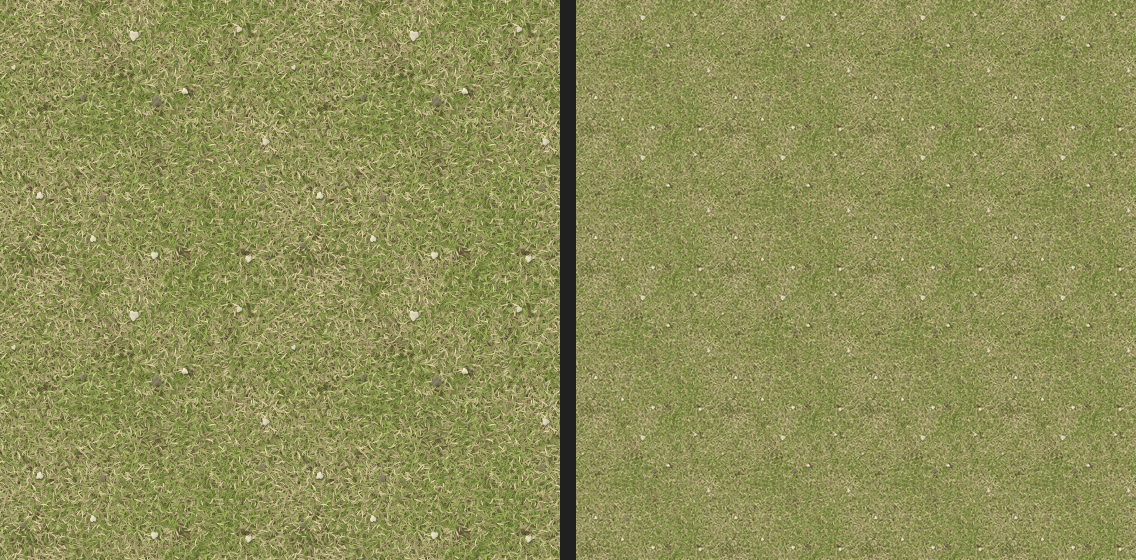
Left: one tile. Right: repeated 2 by 2.
Reproduce this texture procedurally as a WebGL 1 fragment shader.

```glsl
precision highp float;
uniform vec2 u_resolution;

#define TILES 2.0
#define BLADES 42.0
#define LAYERS 16
#define BLADE_WIDTH 0.085
#define STREAKS 4.0
#define PEBBLES 5.0
#define GROUND vec3(0.36, 0.33, 0.19)
#define SOIL vec3(0.39, 0.34, 0.23)
#define GREEN_DARK vec3(0.36, 0.43, 0.17)
#define GREEN_LIGHT vec3(0.62, 0.68, 0.36)
#define STRAW_DARK vec3(0.54, 0.49, 0.33)
#define STRAW_LIGHT vec3(0.85, 0.81, 0.62)

vec4 hash4(vec2 p) {
  vec4 h = fract(p.xyxy * vec4(0.1031, 0.1030, 0.0973, 0.1099));
  h += dot(h, h.wzxy + 33.33);
  return fract((h.xxyz + h.yzzw) * h.zywx);
}

// Value noise over one tile, wrapping after a whole number of cells
vec2 noise(vec2 p, float cells, float seed) {
  vec2 i = floor(p * cells), f = fract(p * cells);
  f = f * f * (3.0 - 2.0 * f);
  vec2 a = mod(i, cells) + seed, b = mod(i + 1.0, cells) + seed;
  vec2 low = mix(hash4(a).xy, hash4(vec2(b.x, a.y)).xy, f.x);
  vec2 high = mix(hash4(vec2(a.x, b.y)).xy, hash4(b).xy, f.x);
  return mix(low, high, f.y);
}

vec2 rotate(vec2 p, float angle) {
  float c = cos(angle), s = sin(angle);
  return vec2(c * p.x + s * p.y, c * p.y - s * p.x);
}

// Bare earth: ragged, mostly upright streaks and faint thin spots
float soilAmount(vec2 p) {
  vec2 q = p + (noise(p, 24.0, 210.0) - 0.5) * 0.045;
  vec2 cell = mod(floor(q * STREAKS), STREAKS);
  vec4 h = hash4(cell + 310.0), k = hash4(cell + 350.0);
  vec2 d = rotate(fract(q * STREAKS) - mix(vec2(0.3), vec2(0.7), h.xy), h.z * 1.2 - 0.3);
  vec2 size = mix(vec2(0.05, 0.10), vec2(0.09, 0.27), k.xy);
  float streak = smoothstep(1.0, 0.4, length(d / size)) * step(0.4, h.w);
  float thin = smoothstep(0.65, 0.95, noise(p, 11.0, 410.0).x);
  return max(streak * mix(0.6, 0.95, k.z), thin * 0.45);
}

// One layer of curved, tapering blades painted over the colour below
vec3 paintBlades(vec3 color, vec2 p, float layer, float soil, float strawShare) {
  vec2 grid = p * BLADES + layer * vec2(0.37, 0.61);
  vec2 base = floor(grid);
  float pixel = BLADES * TILES / u_resolution.y;
  float shade = mix(0.80, 1.10, layer / float(LAYERS - 1));
  for (int y = -1; y <= 1; y++) {
    for (int x = -1; x <= 1; x++) {
      vec2 cell = base + vec2(float(x), float(y));
      vec2 id = mod(cell, BLADES) + layer * vec2(57.0, 23.0);
      vec4 h = hash4(id + 7.0), k = hash4(id + 1031.0);
      vec2 d = rotate(grid - cell - h.xy, h.z * 6.2832);
      float halfLength = mix(0.35, 0.75, h.w);
      float along = d.x / halfLength;
      float width = BLADE_WIDTH * mix(0.7, 1.2, k.w) * (1.0 - along * along);
      float bow = abs(d.y + (k.x - 0.5) * 1.2 * d.x * d.x);
      float cover = clamp((width - bow) / pixel + 0.5, 0.0, 1.0);
      cover *= clamp((halfLength - abs(d.x)) / pixel + 0.5, 0.0, 1.0);
      cover *= smoothstep(soil - 0.1, soil + 0.1, k.w + 0.1);
      vec3 green = mix(GREEN_DARK, GREEN_LIGHT, k.y);
      vec3 straw = mix(STRAW_DARK, STRAW_LIGHT, k.y);
      vec3 blade = mix(green, straw, step(k.z, strawShare));
      color = mix(color, blade * shade, cover);
    }
  }
  return color;
}

// Scattered stones: a few pale and clean, others grey and half buried
vec3 paintPebbles(vec3 color, vec2 p) {
  vec2 cell = mod(floor(p * PEBBLES), PEBBLES);
  vec4 h = hash4(cell + 510.0), k = hash4(cell + 570.0);
  vec2 d = fract(p * PEBBLES) - mix(vec2(0.18), vec2(0.82), h.xy);
  float pixel = PEBBLES * TILES / u_resolution.y;
  float angle = atan(d.y, d.x + 0.00001);
  float outline = 1.0 + 0.16 * cos(3.0 * angle + k.x * 6.2832) + 0.08 * cos(5.0 * angle + k.y * 6.2832);
  float radius = mix(0.035, 0.09, h.z) * outline;
  float present = step(0.42, h.w);
  float pale = step(0.5, k.z);
  float shadow = smoothstep(0.03, -0.02, length(d - vec2(0.012, -0.018)) - radius);
  float body = clamp((radius - length(d)) / pixel + 0.5, 0.0, 1.0);
  float light = 1.0 + 1.2 * dot(d, vec2(-0.6, 0.8)) + (noise(p, 90.0, 610.0).x - 0.5) * 0.18;
  vec3 stone = mix(vec3(0.60, 0.56, 0.47), vec3(0.86, 0.83, 0.72), pale) * light;
  color *= 1.0 - 0.35 * shadow * present;
  return mix(color, stone, body * present * mix(0.6, 1.0, pale));
}

void main() {
  vec2 p = fract(gl_FragCoord.xy / u_resolution * TILES);
  float soil = soilAmount(p);
  float patches = mix(noise(p, 6.0, 110.0).x, noise(p, 14.0, 150.0).x, 0.4);
  float strawShare = 0.5 + (patches - 0.5) * 0.7;
  float grain = noise(p, 120.0, 710.0).x;
  vec3 color = mix(GROUND, SOIL, soil) * mix(0.78, 1.18, grain);
  for (int i = 0; i < LAYERS; i++) {
    color = paintBlades(color, p, float(i), soil, strawShare);
  }
  color = paintPebbles(color, p);
  gl_FragColor = vec4(color, 1.0);
}
```
